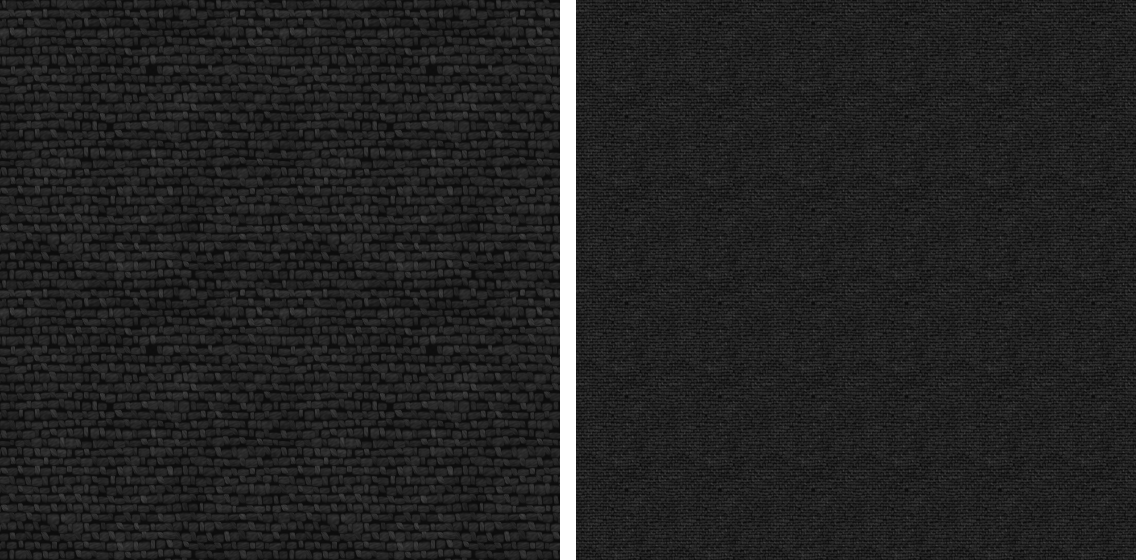
Left: one tile. Right: repeated 3 by 3.
This texture is drawn by a three.js fragment shader. Its source:

```glsl
#define TILES 2.0
#define ENDS 34.0
#define PICKS 30.0
#define WEFT_HALF vec2(0.74, 0.51)
#define WARP_HALF vec2(0.37, 0.52)
#define GAP_COLOR vec3(0.050)
#define WEFT_COLOR vec3(0.154)
#define WARP_COLOR vec3(0.166)
#define WOBBLE vec2(0.30, 0.42)
#define FIBRE 0.34
#define SLUB_RATE 0.08
#define MISSING_RATE 0.001

varying vec2 vUv;

vec2 hash2(vec2 p) {
  vec3 q = fract(p.xyx * vec3(0.1031, 0.1030, 0.0973));
  q += dot(q, q.yzx + 33.33);
  return fract((q.xx + q.yz) * q.zy);
}

float cornerSlope(vec2 corner, vec2 offset, vec2 period) {
  float angle = 6.28319 * hash2(mod(corner, period) + 7.0).x;
  return dot(vec2(cos(angle), sin(angle)), offset);
}

// Gradient noise that wraps at a whole period
float gradNoise(vec2 p, vec2 period) {
  vec2 i = floor(p), f = fract(p);
  vec2 u = f * f * f * (f * (f * 6.0 - 15.0) + 10.0);
  vec2 e = vec2(1.0, 0.0);
  float low = mix(cornerSlope(i, f, period),
                  cornerSlope(i + e, f - e, period), u.x);
  float high = mix(cornerSlope(i + e.yx, f - e.yx, period),
                   cornerSlope(i + e.xx, f - e.xx, period), u.x);
  return mix(low, high, u.y);
}

// One visible thread crossing: abutting sideways, shaded off above and below
vec3 threadBump(vec2 local, vec2 id) {
  bool isWarp = mod(id.x + id.y, 2.0) > 0.5;
  vec2 rnd = hash2(id + 19.0);
  vec2 size = hash2(id + 83.0);
  vec2 halfSize = isWarp ? WARP_HALF : WEFT_HALF;
  halfSize *= mix(vec2(0.80, 0.86), vec2(1.16, 1.10), size);
  if (!isWarp && rnd.x < SLUB_RATE) halfSize *= vec2(1.06, 1.26);
  float present = step(MISSING_RATE, rnd.y);

  // Warp tips ride a little above the weft
  local -= (rnd - 0.5) * vec2(0.16, 0.16);
  local.y -= isWarp ? 0.10 : -0.02;
  local.x += isWarp ? local.y * (0.24 + 0.50 * (size.x - 0.5)) : 0.0;
  vec2 n = local / halfSize;
  n.x *= 1.0 + 0.16 * n.y * n.y;
  n.y *= 1.0 + 0.18 * n.x * n.x;
  vec2 edge = 1.0 - smoothstep(vec2(0.70, 0.52), vec2(1.10, 1.10), abs(n));
  float dome = sqrt(max(0.0, 1.0 - 0.5 * dot(n, n)));

  // Fibres twist steeply on the warp and lie flatter on the weft
  vec2 along = isWarp ? vec2(-0.50, 0.87) : vec2(0.91, 0.41);
  vec2 across = vec2(-along.y, along.x);
  vec2 strand = vec2(dot(local, along) * 1.5, dot(local, across) * 5.0);
  float fibre = gradNoise(strand + 40.0 * rnd, vec2(64.0));

  float light = 0.72 + 0.28 * dome + 0.17 * n.y + FIBRE * fibre;
  light *= isWarp ? 0.78 + 0.50 * rnd.x : 0.90 + 0.20 * size.y;
  vec3 color = (isWarp ? WARP_COLOR : WEFT_COLOR) * light;
  return mix(GAP_COLOR, color, edge.x * edge.y * present);
}

void main() {
  vec2 uv = vUv * TILES;
  vec2 count = vec2(ENDS, PICKS);

  // Uneven thread paths and thickness
  vec2 slowX = vec2(17.0, 5.0);
  vec2 slowY = vec2(5.0, 15.0);
  vec2 weave = uv * count;
  weave.x += WOBBLE.x * gradNoise(uv * slowX, slowX);
  weave.y += WOBBLE.y * gradNoise(uv * slowY + 0.37, slowY);

  // Topmost thread among the neighbouring crossings
  vec2 cell = floor(weave);
  vec3 color = GAP_COLOR;
  for (int j = -1; j <= 1; j++) {
    for (int i = -1; i <= 1; i++) {
      vec2 id = cell + vec2(float(i), float(j));
      color = max(color, threadBump(weave - id - 0.5, mod(id, count)));
    }
  }

  // Row streaks, broad fading and fine lint
  vec2 streak = vec2(4.0, PICKS);
  color *= 1.0 + 0.20 * gradNoise(uv * streak, streak);
  color *= 1.0 + 0.15 * gradNoise(uv * 4.0 + 0.6, vec2(4.0));
  color *= 1.0 + 0.16 * gradNoise(uv * 96.0, vec2(96.0));

  gl_FragColor = vec4(color, 1.0);
}
```
